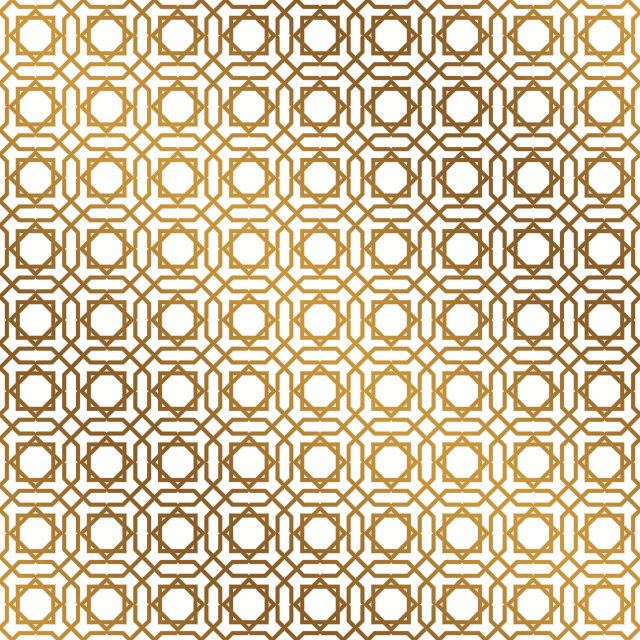
Reproduce this pattern procedurally as a Shadertoy shader.

```glsl
#define REPEATS 9.0
#define HALF_WIDTH 0.029
#define STAR_SIZE 0.25
#define BAR_OFFSET 0.097
#define KNOT_SIZE 0.173
#define NICK_SIZE 0.02
#define PAPER vec3(0.995, 0.995, 0.99)
#define GOLD_LIGHT vec3(0.79, 0.59, 0.24)
#define GOLD_DARK vec3(0.54, 0.36, 0.15)

const float TAU = 6.2831853;

float segmentDistance(vec2 p, vec2 a, vec2 b) {
    vec2 pa = p - a, ba = b - a;
    return length(pa - ba * clamp(dot(pa, ba) / dot(ba, ba), 0.0, 1.0));
}

// Eight-pointed star: a square and the same square turned by 45 degrees
float starDistance(vec2 p) {
    float square = abs(max(p.x, p.y) - STAR_SIZE);
    float diamond = abs((p.x + p.y) * sqrt(0.5) - STAR_SIZE);
    return min(square, diamond) - HALF_WIDTH;
}

// Straps between the stars, crossing around each cell corner
float strapDistance(vec2 p) {
    vec2 q = 0.5 - p;
    q = vec2(max(q.x, q.y), min(q.x, q.y));
    vec2 knee = vec2(KNOT_SIZE + BAR_OFFSET, BAR_OFFSET);
    vec2 crossing = vec2(KNOT_SIZE, 0.0);
    float bar = segmentDistance(q, vec2(0.5, BAR_OFFSET), knee);
    float bend = segmentDistance(q, knee, crossing);
    float knot = segmentDistance(q, crossing, vec2(0.5 * KNOT_SIZE));
    float strap = min(bar, min(bend, knot)) - HALF_WIDTH;

    // Small nick in the bar opposite each star tip
    vec2 n = abs(q - vec2(0.5, BAR_OFFSET - HALF_WIDTH));
    float nick = (n.x + n.y - NICK_SIZE) * sqrt(0.5);
    return max(strap, -nick);
}

// Diagonal metallic sheen, one full wave across the canvas
vec3 goldColour(vec2 uv) {
    float ripple = 0.025 * sin(TAU * (uv.x - uv.y));
    float sheen = 0.5 + 0.5 * cos(TAU * (uv.x + uv.y + ripple));
    return mix(GOLD_DARK, GOLD_LIGHT, sheen);
}

void mainImage(out vec4 fragColor, in vec2 fragCoord) {
    vec2 uv = fragCoord / iResolution.xy;
    vec2 p = abs(fract(uv * REPEATS) - 0.5);

    float lattice = min(starDistance(p), strapDistance(p));
    float edge = 0.75 * REPEATS / min(iResolution.x, iResolution.y);
    float ink = 1.0 - smoothstep(-edge, edge, lattice);

    fragColor = vec4(mix(PAPER, goldColour(uv), ink), 1.0);
}
```
